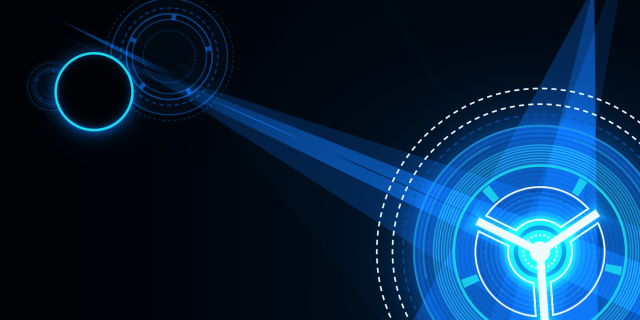
Reproduce this background procedurally as a Shadertoy shader.

```glsl
// Dark blue backdrop with light beams, a glowing three-spoke dial and small dim dials.
#define HUB vec2(1.6875, 0.2135)
#define HALO vec2(0.294, 0.7135)
#define DIM_DIAL vec2(0.529, 0.823)
#define TINY_DIAL vec2(0.161, 0.729)
#define DEEP vec3(0.0, 0.05, 0.10)
#define NAVY vec3(0.02, 0.15, 0.33)
#define BLUE vec3(0.04, 0.34, 0.69)
#define TEAL vec3(0.13, 0.63, 0.82)
#define CYAN vec3(0.10, 0.87, 0.94)
#define WHITE vec3(0.93, 0.98, 1.0)

const float TAU = 6.283185;

float softness() { return 0.75 / iResolution.y; }

// Coverage of a shape whose signed distance is d
float fill(float d) { return 1.0 - smoothstep(-softness(), softness(), d); }

float band(float d, float halfWidth) { return fill(abs(d) - halfWidth); }

// Evenly spaced dashes around a circle
float dashes(vec2 p, float count, float duty, float phase) {
    float cell = TAU / count;
    float a = mod(atan(p.y, p.x) - phase + 0.5 * cell, cell) - 0.5 * cell;
    return fill((abs(a) - 0.5 * duty * cell) * length(p));
}

// Wedge of light: x is coverage, y is distance along its axis
vec2 beam(vec2 p, vec2 apex, float angle, float spread) {
    vec2 axis = vec2(cos(angle), sin(angle));
    vec2 q = p - apex;
    float along = dot(q, axis);
    float across = dot(q, vec2(-axis.y, axis.x));
    return vec2(fill(abs(across) - along * spread) * step(0.0, along), along);
}

vec3 backdrop(vec2 p) {
    float lift = smoothstep(0.0, 1.3, p.x) * (1.0 - 0.45 * smoothstep(0.4, 1.1, p.y));
    vec3 col = mix(vec3(0.0, 0.006, 0.016), DEEP * 0.85, lift);
    col += NAVY * 0.35 * exp(-3.5 * length(p - HUB));
    // Wide, barely visible shafts
    col += DEEP * 0.22 * beam(p, DIM_DIAL, -0.69, 0.21).x;
    col += DEEP * 0.18 * beam(p, HUB, 2.12, 0.012).x;
    return col;
}

vec3 beams(vec2 p) {
    vec2 outer = beam(p, vec2(0.404, 0.802), -0.44, 0.13);
    vec2 inner = beam(p, vec2(0.203, 0.883), -0.412, 0.0384);
    vec2 core = beam(p, vec2(0.13, 0.965), -0.46, 0.022);
    vec2 tall = beam(p, vec2(1.857, 1.047), -1.813, 0.2586);
    vec2 bright = beam(p, vec2(1.857, 1.047), -1.69, 0.13);
    vec2 side = beam(p, vec2(1.97, 1.21), -1.833, 0.087);
    vec3 col = NAVY * 0.55 * outer.x * smoothstep(0.0, 0.35, outer.y);
    col += BLUE * inner.x * (0.12 + 0.36 * smoothstep(0.2, 1.0, inner.y));
    col += BLUE * 0.6 * core.x * smoothstep(0.0, 0.22, core.y) * (1.0 - smoothstep(0.25, 0.5, core.y));
    col += NAVY * 0.75 * tall.x + BLUE * 0.28 * bright.x + NAVY * 0.4 * side.x;
    // Thin seam that turns from light to dark along the main beam
    vec2 q = p - vec2(0.737, 0.654);
    float seam = band(q.y + 0.442 * q.x, 0.0018);
    float lit = smoothstep(-0.1, 0.0, q.x) * (1.0 - smoothstep(0.1, 0.25, q.x));
    float dark = smoothstep(0.27, 0.4, q.x) * (1.0 - smoothstep(0.75, 0.9, q.x));
    return col * (1.0 - 0.7 * seam * dark) + BLUE * 0.5 * seam * lit;
}

// Faint instrument rings, scaled by size
vec3 dimDial(vec2 p, float size) {
    float r = length(p);
    float v = 0.35 * band(r - size, 0.002) * dashes(p, 80.0, 0.5, 0.0);
    v += 0.55 * band(r - 0.91 * size, 0.002);
    v += 0.65 * band(r - 0.67 * size, 0.0025) + 0.5 * band(r - 0.58 * size, 0.002);
    v += 0.7 * band(r - 0.62 * size, 0.04 * size) * dashes(p, 5.0, 0.09, 0.2);
    v += 0.45 * band(r - 0.76 * size, 0.0025) * dashes(p, 40.0, 0.55, 0.0);
    v += 0.4 * band(r - 0.41 * size, 0.002) * dashes(p, 50.0, 0.5, 0.0);
    return BLUE * (v + 0.06 * fill(r - 0.91 * size));
}

vec3 mainDial(vec3 col, vec2 p) {
    float r = length(p);
    // Dashed outer rings and surrounding glow
    col += BLUE * 0.45 * exp(-16.0 * max(r - 0.396, 0.0)) * smoothstep(0.3, 0.4, r);
    col = mix(col, WHITE, band(r - 0.51, 0.0026) * dashes(p, 110.0, 0.55, 0.0));
    col = mix(col, WHITE, band(r - 0.461, 0.0026) * dashes(p, 100.0, 0.55, 0.0));
    col = mix(col, BLUE, 0.8 * band(r - 0.428, 0.002) * dashes(p, 90.0, 0.55, 0.0));
    // Disc and its concentric grooves
    vec3 disc = mix(NAVY * 1.1, BLUE, 0.35 + 0.2 * sin(r * 420.0));
    float grooves = smoothstep(0.265, 0.28, r) * (1.0 - smoothstep(0.33, 0.345, r));
    disc = mix(disc, TEAL, grooves * (0.48 + 0.28 * sin(r * 740.0)));
    disc = mix(disc, BLUE * 0.9, 0.6 * band(r - 0.235, 0.03));
    col = mix(col, disc + 0.55 * col, 0.95 * fill(r - 0.396));
    col = mix(col, TEAL, 0.75 * band(r - 0.394, 0.0025));
    col = mix(col, TEAL, 0.5 * band(r - 0.365, 0.003) * dashes(p, 3.0, 0.65, 0.6));
    col = mix(col, CYAN, 0.9 * band(r - 0.269, 0.004));
    col = mix(col, CYAN, 0.85 * band(r - 0.236, 0.026) * dashes(p, 5.0, 0.085, 1.023));
    col = mix(col, TEAL, 0.5 * band(r - 0.172, 0.002) * dashes(p, 48.0, 0.6, 0.0));
    // Luminous centre
    col += CYAN * 0.75 * exp(-55.0 * max(r - 0.095, 0.0)) * fill(r - 0.396);
    col = mix(col, CYAN, 0.8 * (1.0 - smoothstep(0.09, 0.13, r)));
    col = mix(col, BLUE, 0.6 * band(r - 0.075, 0.007));
    col = mix(col, WHITE, band(r - 0.052, 0.003) * dashes(p, 24.0, 0.5, 0.0));
    // Fold into three sectors for frames and spokes
    float a = mod(atan(p.y, p.x) - 0.593 + TAU / 6.0, TAU / 3.0) - TAU / 6.0;
    vec2 q = r * vec2(cos(a), sin(a));
    float frame = max(max(r - 0.202, 0.1 - r), 0.027 - abs(q.y));
    col = mix(col, WHITE, band(frame, 0.0028));
    float spoke = max(abs(q.y) - 0.0125, abs(q.x - 0.109) - 0.109);
    col += CYAN * 0.35 * exp(-60.0 * max(spoke, 0.0));
    return mix(col, WHITE, fill(min(spoke, r - 0.032)));
}

vec3 halo(vec3 col, vec2 p) {
    float r = length(p);
    float edge = r - 0.12;
    float sway = 0.75 - 0.25 * p.y / max(r, 0.001);
    col = mix(col, vec3(0.0, 0.008, 0.02), 0.95 * fill(edge));
    col += BLUE * sway * exp(-abs(edge) * (edge < 0.0 ? 110.0 : 55.0));
    return mix(col, CYAN, band(edge, 0.0038));
}

void mainImage(out vec4 fragColor, in vec2 fragCoord) {
    vec2 p = fragCoord / iResolution.y;
    p.x *= 2.0 * iResolution.y / iResolution.x;
    vec3 col = backdrop(p) + beams(p);
    col += dimDial(p - DIM_DIAL, 0.2) + 0.5 * dimDial(p - TINY_DIAL, 0.082);
    col = halo(col, p - HALO);
    col = mainDial(col, p - HUB);
    fragColor = vec4(clamp(col, 0.0, 1.0), 1.0);
}
```
